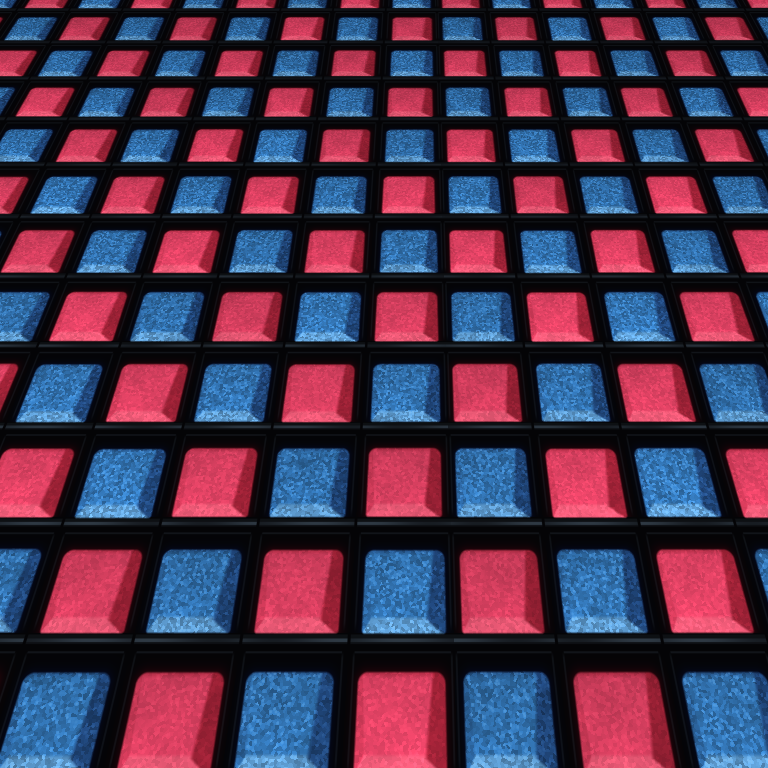
Reproduce this pattern procedurally as a Shadertoy shader.

```glsl
const vec3 BLACK = vec3(0.016, 0.016, 0.024);
const vec3 RIM = vec3(0.20, 0.25, 0.29);
const vec3 PINK = vec3(0.88, 0.26, 0.39);
const vec3 PINK_LIT = vec3(0.95, 0.40, 0.50);
const vec3 PINK_SHADE = vec3(0.56, 0.11, 0.18);
const vec3 BLUE = vec3(0.20, 0.46, 0.71);
const vec3 BLUE_LIT = vec3(0.45, 0.68, 0.86);
const vec3 BLUE_SHADE = vec3(0.11, 0.24, 0.43);

vec2 hash22(vec2 p) {
    vec3 q = fract(vec3(p.xyx) * vec3(0.1031, 0.1030, 0.0973));
    q += dot(q, q.yzx + 33.33);
    return fract((q.xx + q.yz) * q.zy);
}

// Cellular noise: distance to the nearest grain, and its random value
vec2 grains(vec2 p) {
    vec2 cell = floor(p), best = vec2(4.0, 0.0);
    for (int j = -1; j <= 1; j++)
    for (int i = -1; i <= 1; i++) {
        vec2 id = cell + vec2(i, j);
        vec2 rnd = hash22(id);
        float dist = length(id + rnd - p);
        if (dist < best.x) best = vec2(dist, hash22(id + 71.0).x);
    }
    return best;
}

float roundBox(vec2 p, vec2 halfSize, float radius) {
    vec2 q = abs(p) - halfSize + radius;
    return length(max(q, 0.0)) + min(max(q.x, q.y), 0.0) - radius;
}

float band(float x, float center, float halfWidth, float soft) {
    return 1.0 - smoothstep(halfWidth - 0.5 * soft, halfWidth + soft, abs(x - center));
}

// Column coordinate: two groups of trays meet with a narrower joint
float columnAt(float ray) {
    return ray < 0.0267 ? (ray + 0.0145) / 0.0876 : (ray - 0.067) / 0.0858 + 1.0;
}

// Black tray: front lip, back rim and side walls
vec3 trayColor(vec2 p, vec2 id, vec2 px, float depth) {
    float seam = 1.0 - band(abs(p.x), 0.5, 0.012, px.x);
    float sheen = 0.65 + 0.35 * sin(p.x * 5.0 + id.x * 2.3 + id.y * 1.7);
    float lip = band(p.y, -0.05, 0.035, px.y);
    float glint = band(p.y, -0.058, 0.012, px.y);
    float backRim = band(p.y, 0.85, 0.006, px.y) * band(p.x, 0.0, 0.44, px.x);
    float walls = band(abs(p.x), 0.448, 0.006, px.x) * smoothstep(0.0, 0.1, p.y)
                * (1.0 - smoothstep(0.80, 0.86, p.y));
    float light = lip * 0.18 + glint * sheen * 0.65 * smoothstep(0.6, 1.5, depth);
    return BLACK + RIM * (light * seam + backRim * 0.25 + walls * 0.20);
}

// Bevelled pan of pressed powder, lit from the front left
vec3 panColor(vec2 p, vec2 halfSize, vec2 id, vec2 px, bool isPink) {
    vec3 base = isPink ? PINK : BLUE;
    vec3 lit = isPink ? PINK_LIT : BLUE_LIT;
    vec3 shade = isPink ? PINK_SHADE : BLUE_SHADE;
    float up = clamp(p.y / (2.0 * halfSize.y), 0.0, 1.0);

    // Each bevel spans 0 to 1 from its outer edge to the flat top
    float right = (halfSize.x - p.x) / mix(0.19, 0.11, up);
    float left = (halfSize.x + p.x) / mix(0.09, 0.04, up);
    float front = p.y / 0.125;
    float back = (2.0 * halfSize.y - p.y) / 0.05;
    float soft = 0.10 + 5.0 * max(px.x, px.y);
    float rightFacet = 1.0 - smoothstep(-soft, soft, right - min(1.0, front + 0.15));
    float frontFacet = 1.0 - smoothstep(-soft, soft, front - min(1.0, min(right, left)));
    float leftFacet = 1.0 - smoothstep(-soft, soft, left - min(1.0, front));

    vec3 color = base * mix(1.05, 0.90, up);
    color = mix(color, shade, leftFacet * 0.22);
    color = mix(color, lit, frontFacet * 0.65);
    color = mix(color, shade, rightFacet * 0.88);
    color = mix(color, shade, 0.45 * (1.0 - smoothstep(0.0, 1.0, back)));

    // Powder grain, sparse sparkle and broad unevenness
    vec2 grain = grains(p * vec2(34.0, 38.0) + id * 53.0 + 900.0);
    float fade = 1.0 - smoothstep(0.012, 0.06, px.x);
    float strength = (isPink ? 0.15 : 0.42) * fade;
    color *= 1.0 + strength * (grain.y - 0.5);
    float sparkle = smoothstep(0.70, 1.0, grain.y) * (1.0 - smoothstep(0.15, 0.65, grain.x));
    float glow = (isPink ? 0.25 : 0.60) * (0.5 + frontFacet) * (1.0 - 0.7 * rightFacet);
    color = mix(color, lit * 1.1, clamp(sparkle * glow * (0.4 + 0.6 * fade), 0.0, 1.0));
    float mottle = sin(p.x * 9.0 + id.x * 4.1) * sin(p.y * 11.0 + id.y * 2.7);
    return color * (1.0 + 0.035 * mottle + 0.10 * (hash22(id + 40.0).x - 0.5));
}

void mainImage(out vec4 fragColor, in vec2 fragCoord) {
    vec2 uv = fragCoord / iResolution.xy;

    // Perspective floor with its horizon above the canvas
    float depth = 1.771 - uv.y;
    float column = columnAt((uv.x - 0.548) / depth);
    float row = 15.32 / depth - 8.605;
    vec2 px = vec2(1.0 / (0.087 * depth), 15.32 / (depth * depth)) / iResolution.xy;

    vec2 id = floor(vec2(column + 0.5, row + 0.10));
    vec2 p = vec2(column, row) - id;
    bool isPink = mod(id.x + id.y, 2.0) < 0.5;

    vec2 halfSize = vec2(mix(0.362, 0.392, smoothstep(0.8, 1.3, depth)), 0.35);
    vec2 jitter = (hash22(id + 20.0) - 0.5) * vec2(0.025, 0.012);
    vec2 q = p - jitter;
    float radius = mix(0.025, 0.085, smoothstep(0.2, 0.5, q.y));
    float dist = roundBox(q - vec2(0.0, halfSize.y), halfSize, radius);

    vec3 color = trayColor(p, id, px, depth);
    vec3 bounce = isPink ? vec3(0.12, 0.0, 0.015) : vec3(0.0, 0.015, 0.08);
    color += bounce * exp(-28.0 * max(dist, 0.0)) * step(0.0, p.y);

    float soft = 0.007 + 0.6 * max(px.x, px.y);
    float pan = 1.0 - smoothstep(-soft, soft, dist);
    vec3 powder = panColor(q, halfSize, id, px, isPink);
    powder *= mix(0.88, 1.0, smoothstep(0.77, 1.1, depth));
    fragColor = vec4(mix(color, powder, pan), 1.0);
}
```
